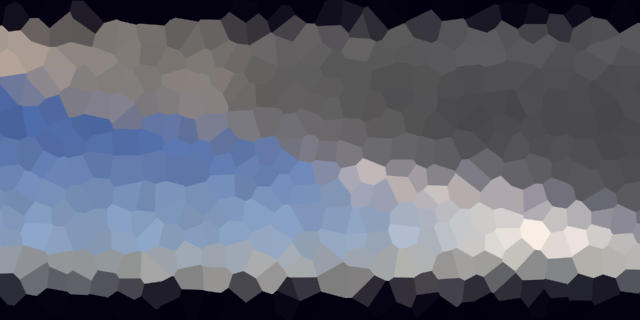
This background is drawn by a WebGL 1 fragment shader. Its source:

```glsl
precision highp float;

uniform vec2 u_resolution;

const float CELLS = 14.0;        // cells per canvas height
const float JITTER = 0.84;       // seed displacement within a grid square
const float GRAIN = 0.055;       // brightness variation between cells

const vec3 NIGHT = vec3(0.01, 0.0, 0.06);
const vec3 CLOUD_WARM = vec3(0.46, 0.44, 0.425);
const vec3 CLOUD_DARK = vec3(0.29, 0.29, 0.30);
const vec3 LILAC = vec3(0.49, 0.49, 0.57);
const vec3 ROSE = vec3(0.70, 0.635, 0.59);
const vec3 RIM_LIGHT = vec3(0.78, 0.73, 0.72);
const vec3 SKY_DEEP = vec3(0.30, 0.41, 0.65);
const vec3 SKY_HAZE = vec3(0.53, 0.62, 0.75);
const vec3 HORIZON = vec3(0.69, 0.67, 0.63);
const vec3 PALE_SKY = vec3(0.79, 0.79, 0.79);
const vec3 GLEAM = vec3(0.97, 0.92, 0.87);
const vec3 SLATE = vec3(0.42, 0.44, 0.47);

vec2 hash2(vec2 p) {
  vec2 q = vec2(dot(p, vec2(127.1, 311.7)), dot(p, vec2(269.5, 183.3)));
  return fract(sin(q) * 43758.55);
}

float noise(vec2 p) {
  vec2 i = floor(p);
  vec2 f = fract(p);
  f = f * f * (3.0 - 2.0 * f);
  float low = mix(hash2(i).x, hash2(i + vec2(1.0, 0.0)).x, f.x);
  float high = mix(hash2(i + vec2(0.0, 1.0)).x, hash2(i + 1.0).x, f.x);
  return mix(low, high, f.y);
}

float blob(vec2 p, vec2 centre, vec2 radius) {
  vec2 q = (p - centre) / radius;
  return exp(-dot(q, q));
}

float band(float d, float width) {
  return exp(-d * d / (width * width));
}

// Smooth scene, with p running from 0 to 1 on both axes
vec3 scene(vec2 p) {
  float cloudEdge = 0.73 - 0.58 * p.x + 0.13 * p.x * p.x;
  float height = p.y - cloudEdge + 0.05 * (noise(p * vec2(12.0, 6.0)) - 0.5);

  // Sky below the cloud, paler toward the horizon and the right
  vec3 sky = mix(SKY_HAZE, SKY_DEEP, smoothstep(0.25, 0.65, p.y));
  sky = mix(sky, PALE_SKY, 0.9 * smoothstep(0.5, 0.76, p.x));
  sky = mix(sky, HORIZON, 0.85 * (1.0 - smoothstep(0.14, 0.28, p.y)));

  // Cloud bank, darkest at the right
  float shade = smoothstep(0.1, 0.75, p.x + 0.25 * (noise(p * 5.0) - 0.5));
  vec3 cloud = mix(CLOUD_WARM, CLOUD_DARK, shade);
  cloud += 0.08 * smoothstep(0.7, 0.95, p.y) * shade;
  cloud += 0.08 * band(height, 0.17);
  cloud = mix(cloud, LILAC, 0.75 * band(height - 0.02, 0.07));
  cloud = mix(cloud, ROSE, 0.9 * blob(p, vec2(0.0, 0.82), vec2(0.13, 0.09)));
  cloud = mix(cloud, ROSE, 0.35 * blob(p, vec2(0.31, 0.75), vec2(0.08, 0.09)));

  vec3 color = mix(sky, cloud, smoothstep(-0.03, 0.04, height));

  // Lit cloud rim and bright opening
  float rim = smoothstep(0.48, 0.58, p.x) * (1.0 - smoothstep(0.65, 0.95, p.x));
  color = mix(color, RIM_LIGHT, 0.9 * rim * band(height, 0.06));
  color = mix(color, GLEAM, 0.85 * blob(p, vec2(0.85, 0.26), vec2(0.1, 0.055)));

  // Slate ground in both lower corners
  float ground = 1.0 - smoothstep(0.13, 0.21, p.y);
  float corners = 1.0 - smoothstep(0.1, 0.3, p.x) + smoothstep(0.62, 0.78, p.x);
  color = mix(color, SLATE, 0.8 * ground * corners);

  // Night at the top and bottom
  float lit = smoothstep(0.05, 0.16, p.y) * smoothstep(0.03, 0.13, 1.0 - p.y);
  return mix(NIGHT, color, lit);
}

vec3 cellColor(vec2 seed, float aspect) {
  vec2 p = seed / (CELLS * vec2(aspect, 1.0));
  float tint = 1.0 + 2.0 * GRAIN * (hash2(floor(seed) + 41.0).y - 0.5);
  return scene(p) * tint;
}

void main() {
  float aspect = u_resolution.x / u_resolution.y;
  vec2 pos = gl_FragCoord.xy / u_resolution.y * CELLS;
  vec2 base = floor(pos);

  // Two nearest seeds
  vec2 nearest = vec2(0.0);
  vec2 second = vec2(0.0);
  float d1 = 100.0;
  float d2 = 100.0;
  for (int j = -2; j <= 2; j++) {
    for (int i = -2; i <= 2; i++) {
      vec2 square = base + vec2(float(i), float(j));
      vec2 seed = square + 0.5 + JITTER * (hash2(square) - 0.5);
      vec2 offset = seed - pos;
      float d = dot(offset, offset);
      if (d < d1) {
        d2 = d1;
        second = nearest;
        d1 = d;
        nearest = seed;
      } else if (d < d2) {
        d2 = d;
        second = seed;
      }
    }
  }

  // Blend across the shared border over about one pixel
  float border = 0.5 * (d2 - d1) / max(length(second - nearest), 0.001);
  float pixel = CELLS / u_resolution.y;
  float own = 0.5 + 0.5 * smoothstep(0.0, 0.7 * pixel, border);
  vec3 color = mix(cellColor(second, aspect), cellColor(nearest, aspect), own);
  gl_FragColor = vec4(color, 1.0);
}
```
